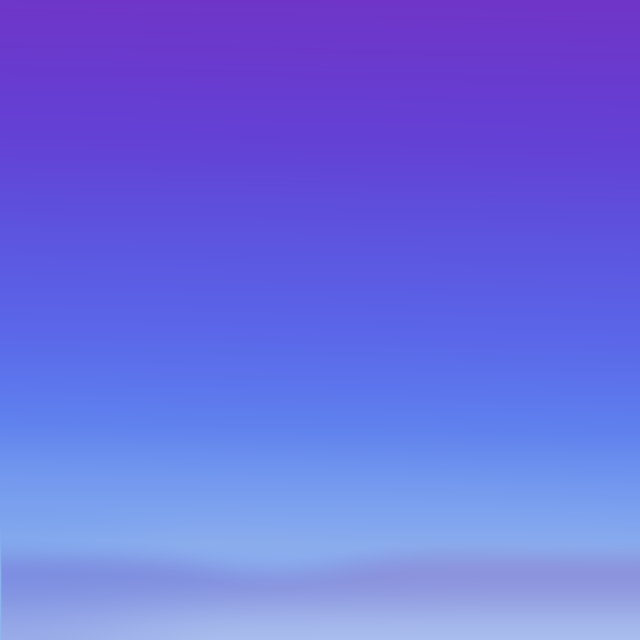
Write a Shadertoy shader that draws this background.

```glsl
// Dusk sky: violet above, falling through indigo to pale blue near the horizon.
// Height-based colour stops give the sky; a soft, uneven lavender haze lies
// below it, warped by gradient noise and fading to pale mist at the bottom.

vec2 hashGradient(vec2 cell) {
    float angle = 6.2832 * fract(sin(dot(cell, vec2(127.1, 311.7))) * 437.585);
    return vec2(cos(angle), sin(angle));
}

float gradientNoise(vec2 p) {
    vec2 i = floor(p), f = fract(p);
    vec2 u = f * f * f * (f * (f * 6.0 - 15.0) + 10.0);
    vec2 e = vec2(0.0, 1.0);
    float low = mix(dot(hashGradient(i), f),
                    dot(hashGradient(i + e.yx), f - e.yx), u.x);
    float high = mix(dot(hashGradient(i + e.xy), f - e.xy),
                     dot(hashGradient(i + e.yy), f - e.yy), u.x);
    return mix(low, high, u.y);
}

// Each stop holds a colour and its height; heights run from top to bottom.
vec3 skyColor(float height) {
    const vec4 stops[10] = vec4[10](
        vec4(0.435, 0.208, 0.784, 1.00),
        vec4(0.405, 0.235, 0.812, 0.87),
        vec4(0.390, 0.255, 0.835, 0.78),
        vec4(0.365, 0.320, 0.870, 0.65),
        vec4(0.355, 0.390, 0.905, 0.50),
        vec4(0.362, 0.455, 0.925, 0.40),
        vec4(0.378, 0.510, 0.930, 0.33),
        vec4(0.430, 0.575, 0.932, 0.27),
        vec4(0.485, 0.630, 0.935, 0.21),
        vec4(0.540, 0.675, 0.930, 0.15));
    vec3 color = stops[0].rgb;
    for (int i = 1; i < 10; i++) {
        float blend = (stops[i - 1].w - height) / (stops[i - 1].w - stops[i].w);
        color = mix(color, stops[i].rgb, clamp(blend, 0.0, 1.0));
    }
    return color;
}

void mainImage(out vec4 fragColor, in vec2 fragCoord) {
    vec2 uv = fragCoord / iResolution.xy;

    // Sky, tilted slightly and gently streaked
    float streak = gradientNoise(uv * vec2(2.0, 14.0));
    vec3 color = skyColor(uv.y + 0.018 * (uv.x - 0.5) + 0.005 * streak);
    color -= vec3(0.025, 0.015, 0.0) * smoothstep(0.35, 0.0, uv.x)
           * smoothstep(0.27, 0.16, uv.y);

    // Lavender haze, dipping beneath a pale patch left of centre
    float dip = exp(-pow((uv.x - 0.42) / 0.17, 2.0));
    float hazeTop = 0.137 - 0.025 * dip
                  + 0.006 * gradientNoise(uv * vec2(5.0, 12.0) + 3.0);
    vec3 haze = mix(vec3(0.49, 0.56, 0.88), vec3(0.55, 0.58, 0.865),
                    smoothstep(0.0, 0.8, uv.x));
    color = mix(color, haze, smoothstep(hazeTop + 0.025, hazeTop - 0.035, uv.y));

    // Pale mist along the bottom
    vec3 mist = mix(vec3(0.60, 0.67, 0.91), vec3(0.66, 0.74, 0.93),
                    smoothstep(0.0, 0.4, uv.x));
    color = mix(color, mist, smoothstep(0.105, -0.005, uv.y));

    // Thin bright rim at the lower left edge
    float rim = smoothstep(0.003, 0.001, uv.x) * smoothstep(0.19, 0.10, uv.y);
    color = mix(color, vec3(0.55, 0.73, 0.94), 0.8 * rim);

    fragColor = vec4(color, 1.0);
}
```
